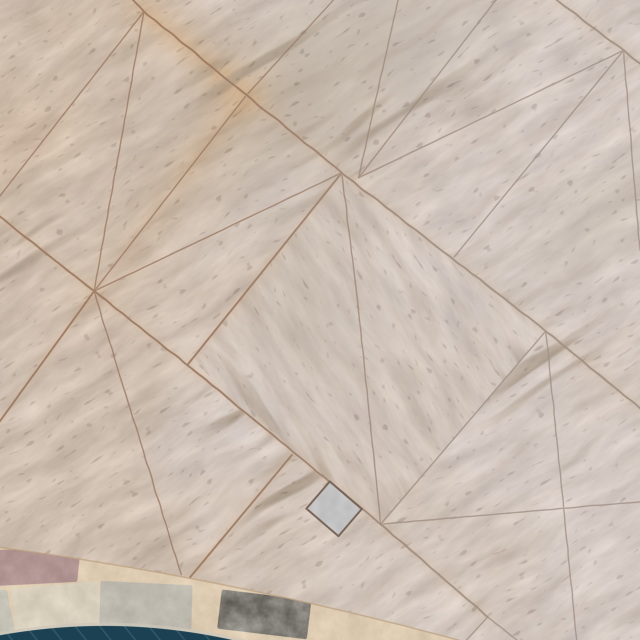
Write a WebGL 1 fragment shader that draws this texture.

```glsl
precision highp float;
// Sandstone paving with fanned joints, a drain cover and a curved pool edge.
// Joints are segment distances, stone is stretched gradient noise with soft
// stains, coping blocks are sheared boxes.
uniform vec2 u_resolution;
#define PX (.75 / u_resolution.y)
// Colours
const vec3 SAND = vec3(.815, .752, .695);
const vec3 ROSE = vec3(.833, .79, .762);
const vec3 GREY = vec3(.735, .693, .64);
const vec3 VEIN = vec3(.64, .575, .505);
const vec3 RUST = vec3(.8, .675, .535);
const vec3 WARM_JOINT = vec3(.6, .465, .375);
const vec3 COOL_JOINT = vec3(.62, .56, .52);
const vec3 MORTAR = vec3(.865, .795, .695);
const vec3 WATER = vec3(.105, .255, .325);
// Grain angles and joint half widths
const float GRAIN = .58;
const float CENTRE_GRAIN = -1.;
const float BOLD = .0015;
const float FINE = .0011;
// Joint nodes: upper seam A, lower seam B, corner C
const vec2 A0 = vec2(.225, .982);
const vec2 AM = vec2(.384, .85);
const vec2 A1 = vec2(.534, .73);
const vec2 A2 = vec2(.853, .483);
const vec2 B1 = vec2(.147, .545);
const vec2 BL = vec2(.293, .43);
const vec2 B2 = vec2(.595, .181);
const vec2 B3 = vec2(.762, .036);
const vec2 C1 = vec2(.974, .921);

float corner(vec2 c, vec2 f) {
  float h = 6.2832 * fract(sin(dot(c, vec2(127.1, 311.7))) * 43758.5);
  return dot(vec2(cos(h), sin(h)), f);
}
float noise(vec2 p) {
  vec2 i = floor(p), f = p - i, u = f * f * (3. - 2. * f), e = vec2(1, 0);
  return mix(mix(corner(i, f), corner(i + e, f - e), u.x),
    mix(corner(i + e.yx, f - e.yx), corner(i + 1., f - 1.), u.x), u.y);
}
float fbm(vec2 p) {
  float sum = 0., amp = .6;
  for (int i = 0; i < 4; i++) {
    sum += amp * noise(p);
    p = p * 2. + 17.3;
    amp *= .6;
  }
  return sum;
}
vec2 turn(vec2 p, float a) {
  return vec2(cos(a) * p.x + sin(a) * p.y, cos(a) * p.y - sin(a) * p.x);
}
float seg(vec2 p, vec2 a, vec2 b) {
  vec2 d = b - a;
  return length(p - a - d * clamp(dot(p - a, d) / dot(d, d), 0., 1.));
}
// Two segments from one node
float fan(vec2 p, vec2 n, vec4 e) { return min(seg(p, n, e.xy), seg(p, n, e.zw)); }
float fill(float d) { return 1. - smoothstep(-PX, PX, d); }
float rightOf(vec2 p, vec2 a, vec2 b) {
  return step((b.x - a.x) * (p.y - a.y), (b.y - a.y) * (p.x - a.x));
}
float box(vec2 q, vec2 h) {
  vec2 d = abs(q) - h;
  return length(max(d, 0.)) + min(max(d.x, d.y), 0.);
}
float block(vec2 q, vec2 h, float slope, float lean) {
  return fill(box(q - vec2(lean * q.y, slope * q.x), h - .003) - .003);
}
float stain(vec2 p, float x, float y, float size, float a) {
  vec2 q = turn(p - vec2(x, y), a) / vec2(size, .45 * size);
  return exp(-dot(q, q));
}
vec3 stone(vec2 p) {
  float mid = rightOf(p, A1, A2) * rightOf(p, A2, B2) * rightOf(p, B2, BL) * rightOf(p, BL, A1);
  vec2 g = turn(p, mix(GRAIN, CENTRE_GRAIN, mid));
  g.y += .012 * noise(p * 9.);
  float grain = fbm(g * vec2(9, 34)), cloud = fbm(p * 4. + 3.);
  float pale = smoothstep(.1, .95, p.x + .15 * p.y) + .9 * cloud + .5 * stain(p, .33, .33, .14, .6);
  vec3 col = mix(SAND, ROSE, clamp(pale, 0., 1.));
  float grey = stain(p, .5, .88, .26, .5) + .5 * stain(p, .95, .67, .13, .6) + .45 * mid * stain(p, .48, .52, .25, -1.);
  col = mix(col, GREY, clamp(grey * (.7 + grain), 0., .9));
  float rust = .75 * exp(-38. * seg(p, A0, AM)) + .55 * exp(-26. * seg(p, B1, AM)) + .35 * stain(p, .05, .82, .24, .9);
  col = mix(col, RUST, clamp(rust * (.85 + 1.2 * cloud), 0., .8));
  float zone = stain(p, .6, .82, .12, .65) + stain(p, .4, .91, .11, .5) + stain(p, .02, .6, .09, .5)
    + stain(p, .37, .36, .09, -.9) + stain(p, .46, .23, .08, .6) + stain(p, .85, .42, .08, .6);
  float vein = smoothstep(0., .35, noise(g * vec2(6, 48) + 5.));
  col = mix(col, VEIN, vein * min(.12 + .7 * zone, .75));
  return col + .13 * grain - .09 * smoothstep(.32, .55, noise(g * vec2(55, 130)));
}
vec3 coping(vec2 p) {
  float mottle = fbm(p * 28.);
  vec3 col = mix(MORTAR, vec3(.69, .58, .57), block(p - vec2(.045, .115), vec2(.078, .028), .05, .1));
  col = mix(col, vec3(.77, .76, .71), block(p - vec2(-.02, .042), vec2(.038, .036), 0., -.2));
  col = mix(col, vec3(.85, .81, .74), block(p - vec2(.089, .052), vec2(.068, .034), .08, -.1));
  col = mix(col, vec3(.74, .725, .685), block(p - vec2(.228, .054), vec2(.072, .035), -.05, .03));
  col = mix(col, vec3(.5, .49, .46) + .2 * mottle, block(p - vec2(.413, .04), vec2(.071, .031), -.12, .12));
  float rim = p.y - .022 + .55 * (p.x - .163) * (p.x - .163);
  float tile = abs(fract((p.x + .8 * p.y) * 26.) - .5);
  col = mix(col + .09 * mottle, vec3(.8, .78, .73), .7 * fill(rim - .005));
  return mix(col, WATER + .08 * (1. - smoothstep(.02, .07, tile)), fill(rim));
}
void main() {
  vec2 p = gl_FragCoord.xy / u_resolution.y, w = p + .0012 * noise(p * 45.);
  vec3 col = stone(p);
  float bold = min(fan(w, A1, vec4(A0, A2)), fan(w, BL, vec4(A1, B1)));
  bold = min(bold, min(fan(w, B2, vec4(BL, B3)), fan(w, B1, vec4(0, .661, 0, .342))));
  bold = min(bold, min(fan(w, C1, vec4(.87, 1, 1, .901)), seg(w, vec2(.456, .289), vec2(.297, .098))));
  bold = min(bold, min(seg(w, A0, vec2(.208, 1)), seg(w, A2, vec2(1, .362))));
  float fine = min(fan(w, B1, vec4(A0, AM)), fan(w, C1, vec4(.56, .722, .71, .599)));
  fine = min(fine, min(fan(w, B1, vec4(A1, .283, .102)), fan(w, vec2(.557, .544), vec4(A1, B2))));
  fine = min(fine, min(fan(w, A2, vec4(B2, .901, 0)), fan(w, vec2(.56, .722), vec4(.775, 1, .622, 1))));
  fine = min(fine, min(seg(w, A0, vec2(0, .694)), seg(w, AM, vec2(.521, 1))));
  fine = min(fine, min(seg(w, B2, vec2(1, .216)), fan(w, B3, vec4(.729, 0, .807, 0))));
  fine = min(fine, seg(w, C1, vec2(1, .609)));
  col = mix(col, RUST, .3 * exp(-180. * bold));
  float line = max(.9 * fill(bold - BOLD), .8 * fill(fine - FINE));
  col = mix(col, mix(WARM_JOINT, COOL_JOINT, smoothstep(.3, .75, p.x)), line);
  // Drain cover
  float cover = box(turn(p - vec2(.522, .205), -.71), vec2(.033, .028));
  col = mix(col, vec3(.46, .385, .335), fill(cover - .0015));
  col = mix(col, vec3(.76) + .05 * noise(p * 70.), fill(cover + .0015));
  // Coping and its outer joint
  float edge = p.y - .1445 + (.134 + .0948 * p.x) * p.x;
  col = mix(col, coping(p), fill(edge));
  col = mix(col, RUST * .92, .7 * fill(abs(edge) - .0012));
  gl_FragColor = vec4(clamp(col, 0., 1.), 1.);
}
```
